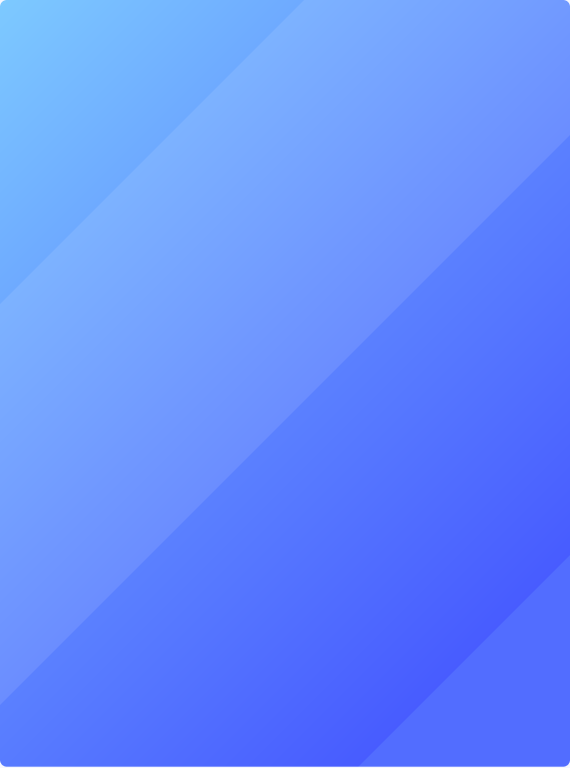
Write a Shadertoy shader that draws this background.

```glsl
const vec3 SKY = vec3(0.49, 0.79, 1.0);
const vec3 AZURE = vec3(0.355, 0.503, 1.0);
const vec3 INDIGO = vec3(0.28, 0.36, 1.0);
const vec3 CORNER_BLUE = vec3(0.322, 0.427, 1.0);
const vec3 PAGE = vec3(0.96, 0.97, 1.0);

// Distances along the diagonal, in canvas heights from the top left
const float BAND_START = 0.396;
const float BAND_END = 0.918;
const float CORNER_START = 1.465;
const float BAND_WHITE = 0.10;

const float CARD_RADIUS = 0.009;
const float BOTTOM_GAP = 0.0017;

float roundedBox(vec2 p, vec2 halfSize, float radius) {
    vec2 q = abs(p) - halfSize + radius;
    return length(max(q, 0.0)) + min(max(q.x, q.y), 0.0) - radius;
}

// Antialiased step from 0 to 1 at the given edge
float softStep(float edge, float x, float width) {
    return smoothstep(edge - width, edge + width, x);
}

void mainImage(out vec4 fragColor, in vec2 fragCoord) {
    float pixel = 1.0 / iResolution.y;
    vec2 p = fragCoord * pixel;
    float aspect = iResolution.x * pixel;
    float diagonal = p.x + 1.0 - p.y;

    // Diagonal gradient
    vec3 color = mix(SKY, AZURE, clamp(diagonal / BAND_END, 0.0, 1.0));
    color = mix(color, INDIGO,
        clamp((diagonal - BAND_END) / (CORNER_START - BAND_END), 0.0, 1.0));

    // Pale band and flat corner
    float band = softStep(BAND_START, diagonal, pixel)
               - softStep(BAND_END, diagonal, pixel);
    color = mix(color, vec3(1.0), BAND_WHITE * band);
    color = mix(color, CORNER_BLUE, softStep(CORNER_START, diagonal, pixel));

    // Rounded card on the page
    vec2 halfSize = 0.5 * vec2(aspect, 1.0 - BOTTOM_GAP);
    vec2 center = vec2(0.5 * aspect, 0.5 * (1.0 + BOTTOM_GAP));
    float card = roundedBox(p - center, halfSize, CARD_RADIUS);
    color = mix(color, PAGE, clamp(card / pixel + 0.5, 0.0, 1.0));

    fragColor = vec4(color, 1.0);
}
```
